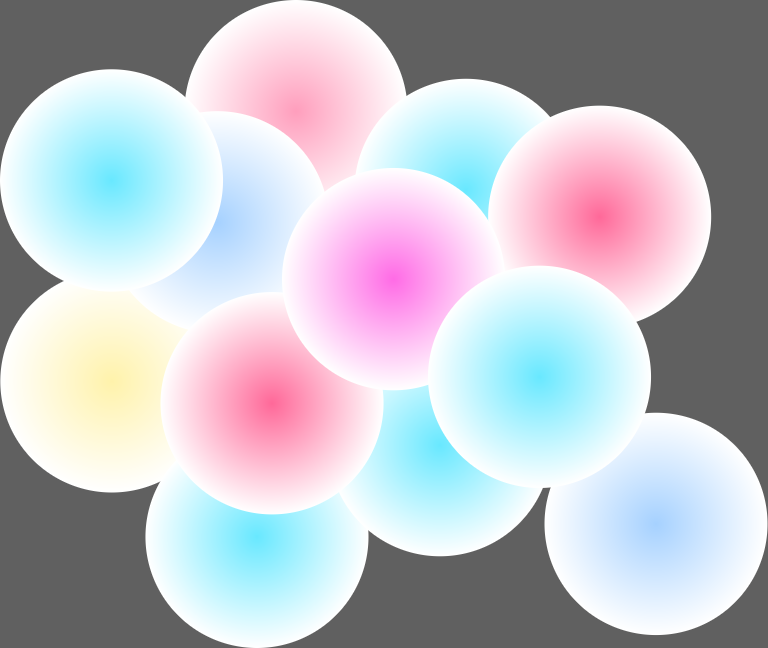
This background is drawn by a Shadertoy shader. Its source:

```glsl
#define RADIUS 0.1452
#define HEIGHT 0.8464
#define BACKDROP vec3(0.376)
#define RIM vec3(1.0)
#define YELLOW vec3(1.00, 0.95, 0.67)
#define PINK vec3(1.00, 0.62, 0.74)
#define PERIWINKLE vec3(0.65, 0.82, 1.00)
#define CYAN vec3(0.41, 0.91, 1.00)
#define ROSE vec3(1.00, 0.41, 0.60)
#define MAGENTA vec3(1.00, 0.42, 0.90)

const int DISC_COUNT = 12;

// Centre in canvas widths and palette index, from back to front
const vec3 discs[DISC_COUNT] = vec3[](
    vec3(0.1456, 0.3483, 0), vec3(0.3854, 0.7012, 1),
    vec3(0.2830, 0.5560, 2), vec3(0.1452, 0.6107, 3),
    vec3(0.6068, 0.5983, 3), vec3(0.7808, 0.5632, 4),
    vec3(0.3346, 0.1452, 3), vec3(0.5729, 0.2650, 3),
    vec3(0.3542, 0.3197, 4), vec3(0.5124, 0.4818, 5),
    vec3(0.8542, 0.1621, 2), vec3(0.7025, 0.3542, 3));

const vec3 palette[6] = vec3[](YELLOW, PINK, PERIWINKLE, CYAN, ROSE, MAGENTA);

// Radial blend from the core colour to the rim, with a smooth edge
vec3 paintDisc(vec3 below, vec2 p, vec2 centre, vec3 core, float pixel) {
    float dist = length(p - centre);
    vec3 fill = mix(core, RIM, min(dist / RADIUS, 1.0));
    float coverage = clamp(0.5 - (dist - RADIUS) / pixel, 0.0, 1.0);
    return mix(below, fill, coverage);
}

void mainImage(out vec4 fragColor, in vec2 fragCoord) {
    vec2 p = fragCoord / iResolution.xy * vec2(1.0, HEIGHT);
    float pixel = 1.0 / iResolution.x;
    vec3 color = BACKDROP;

    // Stack the discs
    for (int i = 0; i < DISC_COUNT; i++) {
        vec3 disc = discs[i];
        color = paintDisc(color, p, disc.xy, palette[int(disc.z)], pixel);
    }

    fragColor = vec4(color, 1.0);
}
```
